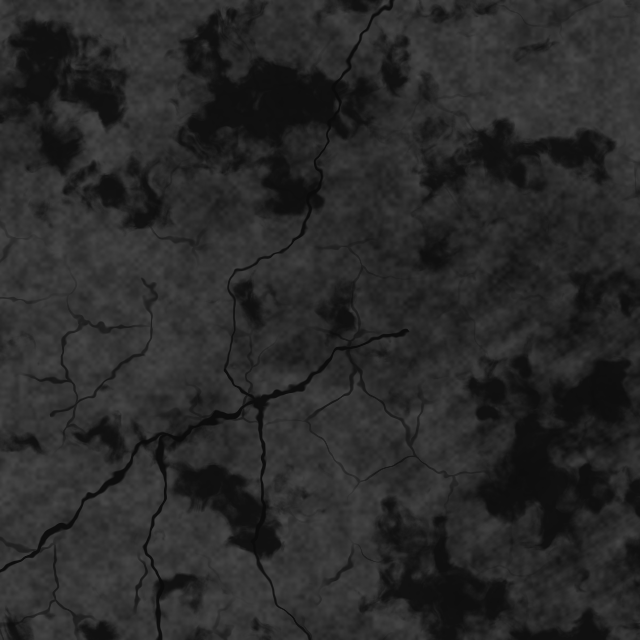
Reproduce this texture procedurally as a WebGL 1 fragment shader.

```glsl
precision highp float;
uniform vec2 u_resolution;

float hash(vec2 p) {
  return fract(sin(dot(p, vec2(127.1, 311.7))) * 43758.5453);
}

float noise(vec2 p) {
  vec2 i = floor(p), f = fract(p);
  f = f * f * (3.0 - 2.0 * f);
  return mix(mix(hash(i), hash(i + vec2(1.0, 0.0)), f.x),
             mix(hash(i + vec2(0.0, 1.0)), hash(i + 1.0), f.x), f.y);
}

float fbm(vec2 p) {
  float sum = 0.0, amp = 0.5;
  for (int i = 0; i < 5; i++) {
    sum += amp * noise(p);
    p = mat2(1.6, 1.2, -1.2, 1.6) * p + 17.3;
    amp *= 0.5;
  }
  return sum / 0.97;
}

vec2 wander(vec2 p) {
  return vec2(noise(p), noise(p + 50.0)) - 0.5;
}

// Gap between the two nearest cell centres, zero on cell borders
float cellBorder(vec2 p) {
  vec2 cell = floor(p);
  float near = 9.0, second = 9.0;
  for (int y = -1; y <= 1; y++) {
    for (int x = -1; x <= 1; x++) {
      vec2 id = cell + vec2(float(x), float(y));
      float d = length(id + vec2(hash(id), hash(id + 41.7)) - p);
      second = min(second, max(near, d));
      near = min(near, d);
    }
  }
  return second - near;
}

float crack(vec2 p, vec2 a, vec2 b, float width) {
  vec2 ab = b - a;
  float t = clamp(dot(p - a, ab) / dot(ab, ab), 0.0, 1.0);
  return 1.0 - smoothstep(width * 0.3, width * 0.3 + 0.0035, length(p - a - ab * t));
}

void main() {
  vec2 p = gl_FragCoord.xy / u_resolution;

  // Regions: clean slab at lower left, rough ground at lower right, stained upper left
  float clean = 1.0 - smoothstep(0.2, 0.5, length((p - vec2(0.3, 0.28)) * vec2(0.9, 1.0)));
  float rough = 1.0 - smoothstep(0.12, 0.5, length((p - vec2(0.95, 0.28)) * vec2(1.0, 0.9)));
  float stain = 1.0 - smoothstep(0.1, 0.4, length((p - vec2(0.12, 0.74)) * vec2(0.9, 1.0)));

  // Stone with broad mottling and fine grain
  float stone = 0.216 - 0.06 * smoothstep(0.36, 0.7, fbm(p * 6.0 + 3.1) - 0.06 * clean);
  stone += 0.11 * (fbm(p * 32.0 + 8.0) - 0.5);
  stone += 0.05 * (noise(p * 150.0) - 0.5) + 0.045 * (noise(p * 85.0 + 5.0) - 0.5);
  stone -= 0.035 * rough;

  // Diagonal streaks
  vec2 q = mat2(0.86, -0.5, 0.5, 0.86) * p;
  float streak = fbm(q * vec2(11.0, 42.0) + 2.0);
  stone += 0.16 * (streak - 0.5) * (0.12 + rough);

  // Small ragged dark blotches, torn at the rims
  vec2 ragged = p + 0.04 * wander(p * 24.0) + 0.018 * wander(p * 60.0);
  float field = fbm(ragged * 13.0 + 11.0) - 0.1 * clean + 0.045 * rough + 0.06 * stain;
  field += 0.22 * (fbm(p * 48.0) - 0.5) + 0.1 * (streak - 0.5) * rough;
  field += 0.14 * (noise(p * 4.5 + 6.0) - 0.5);
  float blotch = smoothstep(0.53, 0.72, field);
  float tone = mix(stone, 0.052, 0.92 * blotch);

  // Jagged space shared by all cracks
  vec2 j = p + 0.035 * wander(p * 13.0) + 0.022 * wander(p * 36.0) + 0.008 * wander(p * 95.0);
  float swell = 0.1 + 1.5 * noise(p * 24.0 + 9.0) * noise(p * 60.0) + 0.4 * noise(p * 90.0);

  // Main cracks meeting at a hub
  vec2 hub = vec2(0.41, 0.39), bend = vec2(0.475, 0.635), shelf = vec2(0.365, 0.57);
  float lines = crack(j, vec2(0.605, 1.02), vec2(0.53, 0.86), 0.004 * swell);
  lines = max(lines, crack(j, vec2(0.53, 0.86), bend, 0.004 * swell));
  lines = max(lines, 0.9 * crack(j, bend, shelf, 0.003 * swell));
  lines = max(lines, 0.85 * crack(j, shelf, vec2(0.355, 0.43), 0.002 * swell));
  lines = max(lines, crack(j, vec2(0.355, 0.43), hub, 0.006 * swell));
  lines = max(lines, crack(j, vec2(-0.03, 0.08), vec2(0.25, 0.32), 0.009 * swell));
  lines = max(lines, crack(j, vec2(0.25, 0.32), hub, 0.011 * swell));
  lines = max(lines, crack(j, hub, vec2(0.64, 0.48), 0.008 * swell));
  lines = max(lines, crack(j, hub, vec2(0.4, 0.147), 0.008 * swell));
  lines = max(lines, 0.9 * crack(j, vec2(0.4, 0.147), vec2(0.51, -0.03), 0.004 * swell));
  lines = max(lines, crack(j, vec2(0.25, 0.32), vec2(0.23, -0.03), 0.006 * swell));
  lines = max(lines, 0.6 * crack(j, vec2(0.225, 0.57), vec2(0.235, 0.45), 0.002 * swell));
  lines = max(lines, 0.7 * crack(j, vec2(0.235, 0.45), vec2(0.08, 0.37), 0.003 * swell));
  lines = max(lines, 1.0 - smoothstep(0.004, 0.014, length(j - hub)));

  // Faint hairline veins, fading in and out
  float vein = 1.0 - smoothstep(0.01, 0.05, cellBorder(j * 8.0 + 4.0));
  vein *= smoothstep(0.3, 0.75, noise(p * 11.0 + 20.0)) * (0.2 + 0.5 * clean);

  tone = mix(tone, 0.04, max(0.93 * lines, vein));
  gl_FragColor = vec4(vec3(clamp(tone, 0.03, 0.28)), 1.0);
}
```
